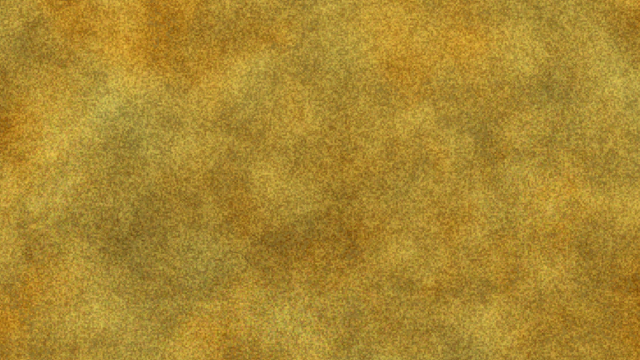
This texture is drawn by a WebGL 2 fragment shader. Its source:

```glsl
#version 300 es
precision highp float;

uniform vec2 u_resolution;
out vec4 fragColor;

// Integer hash of a lattice cell, 0 to 1
float hash(ivec2 cell, int seed) {
  uint h = uint(cell.x) * 1597334677u ^ uint(cell.y) * 3812015801u;
  h ^= uint(seed) * 2654435769u;
  h = (h ^ (h >> 16)) * 2246822519u;
  h = (h ^ (h >> 13)) * 3266489917u;
  h ^= h >> 16;
  return float(h >> 8) / 16777216.0;
}

float valueNoise(vec2 p, int seed) {
  ivec2 cell = ivec2(floor(p));
  vec2 f = fract(p);
  f = f * f * (3.0 - 2.0 * f);
  float low = mix(hash(cell, seed), hash(cell + ivec2(1, 0), seed), f.x);
  float high = mix(hash(cell + ivec2(0, 1), seed), hash(cell + ivec2(1, 1), seed), f.x);
  return mix(low, high, f.y);
}

// Layered noise centred on zero, rotated at each octave
float fbm(vec2 p, int octaves, float gain, int seed) {
  const mat2 turn = mat2(0.8, 0.6, -0.6, 0.8);
  float sum = 0.0, weight = 1.0, total = 0.0;
  for (int i = 0; i < octaves; i++) {
    sum += weight * (valueNoise(p, seed + i) - 0.5);
    total += weight;
    weight *= gain;
    p = turn * p * 2.03 + 7.3;
  }
  return sum / total;
}

// Soft elliptical stain
float stain(vec2 p, vec2 centre, vec2 radius) {
  vec2 d = (p - centre) / radius;
  return exp(-dot(d, d));
}

// Distance to a line segment
float segment(vec2 p, vec2 a, vec2 b) {
  vec2 ab = b - a;
  float t = clamp(dot(p - a, ab) / dot(ab, ab), 0.0, 1.0);
  return length(p - a - ab * t);
}

// Short wavering scratch that thins out at its ends
float scratch(vec2 p, vec2 a, vec2 b, float width) {
  vec2 wobble = vec2(0.0, 0.012 * fbm(p * 45.0, 2, 0.5, 71));
  float d = segment(p + wobble, a, b);
  float fade = 0.6 + 0.8 * fbm(p * 60.0, 2, 0.5, 75);
  return fade * (1.0 - smoothstep(0.3 * width, 1.6 * width, d));
}

void main() {
  vec2 p = gl_FragCoord.xy / u_resolution.y;
  float aspect = u_resolution.x / u_resolution.y;

  const vec3 gold = vec3(0.684, 0.548, 0.196);
  const vec3 lightAxis = vec3(0.160, 0.160, 0.085);
  const vec3 oliveAxis = vec3(-0.025, 0.025, 0.045);
  const vec3 rustShift = vec3(-0.015, -0.060, -0.065);
  const vec3 scratchColour = vec3(0.40, 0.30, 0.10);

  // Broad clouds and gritty mottling
  vec2 warp = 0.12 * vec2(fbm(p * 4.0, 3, 0.5, 11), fbm(p * 4.0, 3, 0.5, 21));
  vec2 q = p + warp;
  float clouds = fbm(q * 2.6, 4, 0.55, 31);
  float mottle = fbm(q * 9.0, 5, 0.72, 41);
  float hue = fbm(q * 3.2, 5, 0.6, 51);

  // Worn dark centre, pale lower and left areas
  float dark = stain(q, vec2(0.92, 0.50), vec2(0.26, 0.24))
             + 0.8 * stain(q, vec2(0.72, 0.92), vec2(0.32, 0.22));
  float pale = stain(q, vec2(0.75, 0.12), vec2(0.35, 0.16))
             + 0.7 * stain(q, vec2(0.15, 0.40), vec2(0.16, 0.40))
             + 0.6 * stain(q, vec2(1.52, 0.45), vec2(0.18, 0.35));
  float tone = 1.35 * clouds + 1.7 * mottle - 0.30 * dark + 0.24 * pale;

  // Warm rust toward the side edges and in scattered clouds
  float side = min(p.x, aspect - p.x);
  float rust = exp(-side * 9.0) * smoothstep(-0.15, 0.2, fbm(q * 3.0, 3, 0.5, 61));
  rust += 0.5 * smoothstep(0.02, 0.25, -hue);

  // Fine grain, with coloured specks stronger in pale areas
  vec2 g = p * 205.0;
  float grain = valueNoise(g, 81) - 0.5;
  grain += 0.5 * (valueNoise(g * 1.37 + 3.7, 82) - 0.5);
  vec3 specks = vec3(valueNoise(g, 83), valueNoise(g, 84), valueNoise(g, 85)) - 0.5;

  vec3 colour = gold + lightAxis * (tone + 1.15 * grain);
  colour += oliveAxis * (3.2 * hue + 0.15) + rustShift * rust;
  colour += specks * (0.055 + 0.06 * clamp(pale, 0.0, 1.0));

  // Grey grit gathered in the darker mottling
  float grit = smoothstep(0.02, 0.20, -mottle) * smoothstep(0.45, 0.8, valueNoise(g * 0.8, 91));
  colour = mix(colour, vec3(0.53, 0.45, 0.21), 0.45 * grit);

  float crack = scratch(p, vec2(0.635, 0.306), vec2(0.672, 0.292), 0.0022);
  crack = max(crack, scratch(p, vec2(0.672, 0.292), vec2(0.697, 0.264), 0.0022));
  colour = mix(colour, scratchColour, 0.6 * clamp(crack, 0.0, 1.0));

  fragColor = vec4(clamp(colour, 0.0, 1.0), 1.0);
}
```
